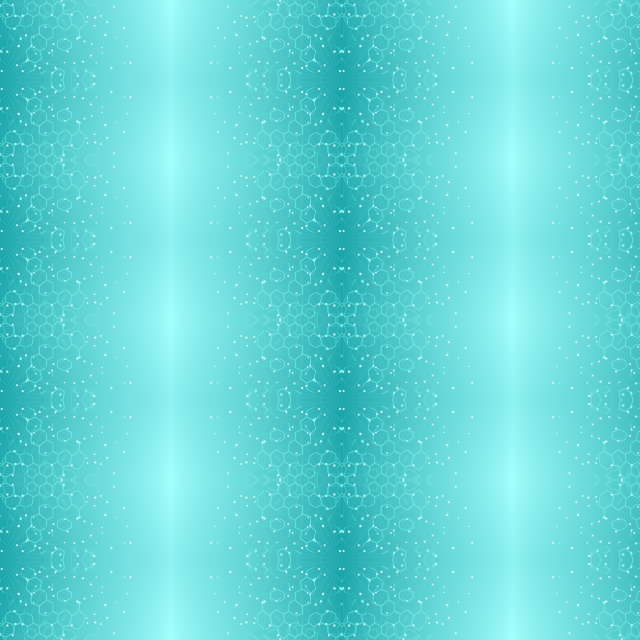
Give the GLSL for this background, as a WebGL 1 fragment shader.

```glsl
precision highp float;
// Mirrored teal wallpaper: dark and bright glow columns alternate across and
// pulse four times down. Each mirrored cell carries honeycomb molecules,
// a faint web of straight links and a scatter of pale dots.
uniform vec2 u_resolution;

float hash(vec2 p) {
  vec3 q = fract(vec3(p.xyx) * 0.1031);
  q += dot(q, q.yzx + 33.33);
  return fract((q.x + q.y) * q.z);
}

vec2 hash2(vec2 p) {
  return vec2(hash(p + 17.0), hash(p + 71.0));
}

float corner(vec2 cell, vec2 offset) {
  float a = 6.2832 * hash(cell);
  return dot(vec2(cos(a), sin(a)), offset);
}

float gradientNoise(vec2 p) {
  vec2 i = floor(p), f = fract(p), e = vec2(1.0, 0.0);
  vec2 w = f * f * (3.0 - 2.0 * f);
  float low = mix(corner(i, f), corner(i + e.xy, f - e.xy), w.x);
  float high = mix(corner(i + e.yx, f - e.yx), corner(i + e.xx, f - e.xx), w.x);
  return mix(low, high, w.y);
}

float cover(float d, float radius) {
  float soft = 0.7 / u_resolution.y;
  return 1.0 - smoothstep(radius - soft, radius + soft, d);
}

float segment(vec2 p, vec2 a, vec2 b) {
  vec2 pa = p - a, ba = b - a;
  return length(pa - ba * clamp(dot(pa, ba) / dot(ba, ba), 0.0, 1.0));
}

// Honeycomb with missing rings: x = bonds, y = atoms on the joints
vec2 molecules(vec2 p, float size, float density) {
  vec2 q = p / size + 40.0, r = vec2(1.0, 1.7320508);
  vec2 a = mod(q, r) - 0.5 * r, b = mod(q - 0.5 * r, r) - 0.5 * r;
  vec2 g = dot(a, a) < dot(b, b) ? a : b;
  vec2 center = q - g, idScale = vec2(2.0, 1.1547);

  // The nearest side is shared with the neighbour in direction n
  float side = floor(atan(g.y, g.x) / 1.0471976 + 0.5) * 1.0471976;
  vec2 n = vec2(cos(side), sin(side));
  float own = hash(floor(center * idScale + 0.5));
  float other = hash(floor((center + n) * idScale + 0.5));
  float link = hash(floor((center + 0.5 * n) * idScale * 2.0 + 0.5) + 9.0);
  float present = max(step(min(own, other), density), step(link, density * 0.4));
  float bond = present * cover((0.5 - dot(g, n)) * size, 0.0006);

  float turn = (floor(atan(g.y, g.x) / 1.0471976) + 0.5) * 1.0471976;
  vec2 joint = 0.57735 * vec2(cos(turn), sin(turn));
  float chance = hash(floor((center + joint) * vec2(2.0, 3.4641) + 0.5) + 5.0);
  float atom = step(chance, density * 0.4) * cover(length(g - joint) * size, 0.0021);
  return vec2(bond, atom);
}

// One jittered dot per grid cell, kept by chance
float dots(vec2 p, float size, float amount) {
  vec2 cell = floor(p / size);
  vec2 spot = (cell + 0.15 + 0.7 * hash2(cell)) * size;
  float radius = mix(0.0010, 0.0019, hash(cell + 3.0));
  return step(hash(cell + 29.0), amount) * cover(length(p - spot), radius);
}

vec2 webPoint(vec2 cell) {
  return (cell + 0.1 + 0.8 * hash2(cell + 50.0)) * 0.045;
}

float web(vec2 p) {
  vec2 base = floor(p / 0.045);
  float d = 1.0;
  for (int y = -1; y <= 1; y++) {
    for (int x = -1; x <= 1; x++) {
      vec2 cell = base + vec2(x, y), a = webPoint(cell);
      d = min(d, segment(p, a, webPoint(cell + vec2(1.0, 0.0))));
      d = min(d, segment(p, a, webPoint(cell + vec2(0.0, 1.0))));
      d = min(d, segment(p, a, webPoint(cell + 1.0)));
    }
  }
  return cover(d, 0.0003);
}

void main() {
  vec2 p = gl_FragCoord.xy / u_resolution.y;
  // Mirrored cell: x runs dark to bright, y runs bright to dark
  vec2 m = abs(fract(p / vec2(0.534, 0.25) + 0.5) - 0.5) * vec2(0.534, 0.25);
  float u = m.x / 0.267, v = m.y / 0.125;

  // Glow columns
  float light = 0.18 + 0.76 * u - 0.15 * v * (1.0 - 2.4 * u * (1.0 - u));
  light += 0.07 * exp(-12.0 * (1.0 - u)) - 0.05 * exp(-14.0 * u);
  vec3 color = mix(vec3(0.08, 0.63, 0.65), vec3(0.64, 1.0, 0.99), light);

  // Fan of fine rays from the dark node, and the link web
  vec2 node = vec2(0.0, 0.125);
  float rays = 0.0;
  for (int i = 0; i < 11; i++) {
    float k = float(i), a = (k + hash(vec2(k, 4.0))) * 0.143;
    vec2 tip = node + vec2(cos(a), -sin(a)) * mix(0.06, 0.13, hash(vec2(k, 8.0)));
    rays = max(rays, cover(segment(m, node, tip), 0.0003));
  }
  float fade = 1.0 - smoothstep(0.45, 0.95, u);
  color = mix(color, vec3(0.55, 0.95, 0.94), 0.17 * max(rays, web(m) * fade));

  // Molecules: bold in a ragged band, faint beyond, absent around the node
  float ragged = 0.025 * gradientNoise(m * 32.0);
  float band = 1.0 - smoothstep(0.122, 0.152, m.x + ragged);
  float clearing = smoothstep(0.8, 1.15, length((m - node) / vec2(0.048, 0.032)));
  vec2 warp = vec2(gradientNoise(m * 26.0), gradientNoise(m * 26.0 + 60.0));
  vec2 bent = m + 0.009 * warp;
  vec2 main1 = molecules(bent, 0.0205, 0.36);
  vec2 tilted = molecules(mat2(0.88, 0.48, -0.48, 0.88) * bent, 0.0185, 0.12);
  float strength = clearing * mix(0.10 * (1.0 - 0.7 * u), 0.68, band);
  color = mix(color, vec3(0.50, 0.98, 0.95), strength * max(main1.x, 0.6 * tilted.x));
  color = mix(color, vec3(0.66, 1.0, 0.98), strength * 1.2 * max(main1.y, tilted.y));

  // Scattered pale dots
  float amount = 0.52 * (1.0 - smoothstep(0.42, 0.85, u));
  float speck = max(dots(m, 0.0155, amount), dots(m + 3.1, 0.024, amount * 0.6));
  color = mix(color, vec3(0.88, 0.99, 0.98), 0.85 * speck);
  gl_FragColor = vec4(color, 1.0);
}
```
